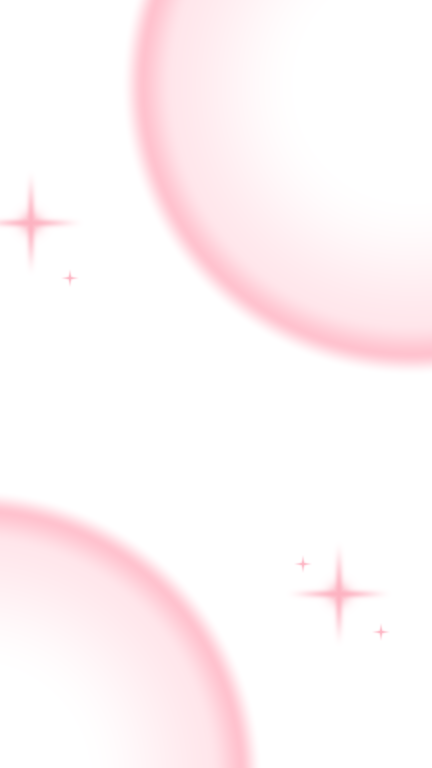
Reproduce this background procedurally as a Shadertoy shader.

```glsl
// Two soft rose bubbles and a few glowing four-pointed sparkles on white.

const vec3 WHITE = vec3(1.0);
const vec3 ROSE = vec3(1.0, 0.75, 0.80);
const vec3 SPARK_ROSE = vec3(0.99, 0.69, 0.75);

const float BUBBLE_RADIUS = 0.648;

// Soft bell curve: 1 at zero, fading over the given width.
float bell(float x, float width) {
    float k = x / width;
    return exp(-k * k);
}

// Tint of a bubble: clear heart, blushing body, deep rim, blurred outline.
float bubble(vec2 p, vec2 center, float radius) {
    float t = length(p - center) / radius;
    float body = 0.42 * smoothstep(0.38, 0.95, t);
    float rim = 0.58 * smoothstep(0.85, 0.98, t);
    float inside = 1.0 - smoothstep(0.955, 1.04, t);
    return (body + rim) * inside;
}

// One horizontal ray pair, fading towards both tips.
float ray(vec2 q, float reach, float width) {
    float fade = 1.0 - smoothstep(0.1, 1.0, abs(q.x) / reach);
    return fade * bell(q.y, width);
}

// Crossed rays around a round glow.
float sparkle(vec2 q, float reach, float width, float glow) {
    float cross4 = max(ray(q, reach, width), ray(q.yx, reach, width));
    float core = bell(length(q), glow);
    return 1.0 - (1.0 - 0.85 * cross4) * (1.0 - 0.85 * core);
}

void mainImage(out vec4 fragColor, in vec2 fragCoord) {
    // Canvas width is one unit.
    vec2 p = fragCoord / iResolution.x;
    float pixel = 1.0 / iResolution.x;

    // Bubbles
    vec3 color = mix(WHITE, ROSE, bubble(p, vec2(0.954, 1.581), BUBBLE_RADIUS));
    color = mix(color, ROSE, bubble(p, vec2(-0.065, -0.028), BUBBLE_RADIUS));

    // Sparkles: position, then 1 for large or 0 for small
    vec3 sparkles[5] = vec3[5](
        vec3(0.0718, 1.2616, 1.0),
        vec3(0.7847, 0.4028, 1.0),
        vec3(0.1620, 1.1340, 0.0),
        vec3(0.7014, 0.4722, 0.0),
        vec3(0.8820, 0.3148, 0.0));
    for (int i = 0; i < 5; i++) {
        float size = sparkles[i].z;
        float reach = mix(0.023, 0.128, size);
        float width = max(mix(0.0025, 0.0085, size), 0.7 * pixel);
        float glow = mix(0.005, 0.025, size);
        float tint = sparkle(p - sparkles[i].xy, reach, width, glow);
        color = mix(color, SPARK_ROSE, tint);
    }

    fragColor = vec4(color, 1.0);
}
```
